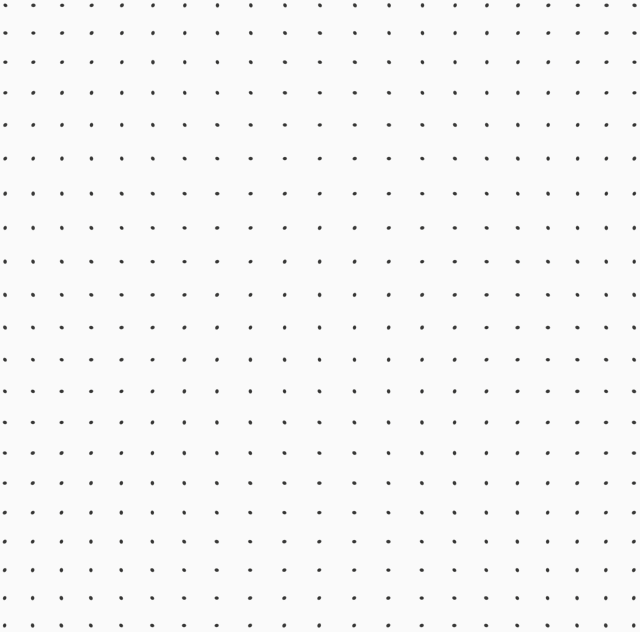
Write a WebGL 2 fragment shader that draws this pattern.

```glsl
#version 300 es
precision highp float;

uniform vec2 u_resolution;
out vec4 fragColor;

float hash(vec2 p) {
    return fract(sin(dot(p, vec2(127.1, 311.7))) * 43758.5453);
}

mat2 rotation(float angle) {
    float c = cos(angle), s = sin(angle);
    return mat2(c, -s, s, c);
}

// Approximate signed distance to an ellipse
float ellipse(vec2 p, vec2 radii) {
    return (length(p / radii) - 1.0) * min(radii.x, radii.y);
}

void main() {
    vec2 p = gl_FragCoord.xy / u_resolution.x;
    float pixel = 1.0 / u_resolution.x;

    // Offset from the widest spacing, with a very slight slant
    vec2 offset = p - vec2(0.4987 + 0.0013 * p.y, 0.6849);
    vec2 side = vec2(offset.x < 0.0 ? -1.0 : 1.0, offset.y < 0.0 ? -1.0 : 1.0);
    vec2 reach = abs(offset);

    // Spacing shrinks outwards: distance = step * k - shrink * k * k
    bool above = offset.y > 0.0;
    vec2 spacing = vec2(0.05521, above ? 0.05599 : 0.05395);
    vec2 shrink = vec2(0.000606, above ? 0.001158 : 0.000411);
    vec2 root = sqrt(max(spacing * spacing - 4.0 * shrink * reach, 0.0));
    vec2 k = floor((spacing - root) / (2.0 * shrink) + 0.5);
    vec2 cell = side * k;
    vec2 local = offset - side * (spacing * k - shrink * k * k);

    // Oval dots turn gradually along rows and columns
    float jitter = hash(cell) - 0.5;
    float angle = 0.75 - 0.25 * cell.y - 0.28 * k.x + 0.3 * jitter;
    vec2 radii = vec2(0.0032, 0.0026) * (1.0 + 0.08 * jitter);
    float d = ellipse(rotation(angle) * local, radii);
    float ink = 1.0 - smoothstep(-0.75 * pixel, 0.75 * pixel, d);

    vec3 paper = vec3(0.98);
    vec3 charcoal = vec3(0.21, 0.21, 0.205) + 0.03 * jitter;
    fragColor = vec4(mix(paper, charcoal, ink), 1.0);
}
```
